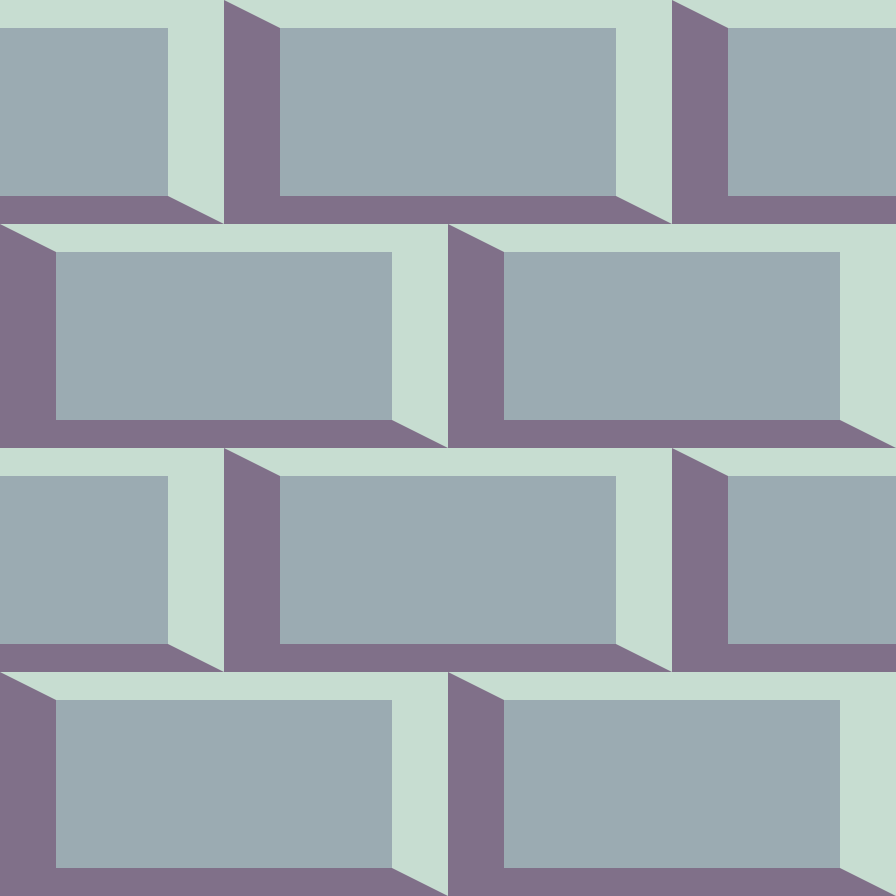
Reproduce this pattern procedurally as a Shadertoy shader.

```glsl
// Running-bond wall of bevelled bricks, flat shaded: light on the top and right
// slopes, dark on the left and bottom ones. Each brick is a unit cell whose
// falling diagonal splits the bevel; edges are smoothed by supersampling.

#define COLUMNS 2.0
#define ROWS 4.0           // even, so the staggered rows wrap
#define ROW_SHIFT 0.5      // stagger of odd rows, in bricks
#define BEVEL 0.125        // bevel width as a fraction of the brick
#define SAMPLES 4          // samples per pixel along each axis
#define FACE_COLOR vec3(0.608, 0.671, 0.698)
#define LIGHT_COLOR vec3(0.780, 0.865, 0.820)
#define DARK_COLOR vec3(0.502, 0.439, 0.537)

// Colour of the wall at uv, which spans 0 to 1 over the canvas
vec3 brickWall(vec2 uv) {
    vec2 grid = uv * vec2(COLUMNS, ROWS);
    grid.x += ROW_SHIFT * mod(floor(grid.y), 2.0);
    vec2 cell = fract(grid);

    // Slopes above the falling diagonal catch the light
    vec3 slope = cell.x + cell.y > 1.0 ? LIGHT_COLOR : DARK_COLOR;

    // Raised face inside the bevel
    vec2 inset = min(cell, 1.0 - cell);
    return min(inset.x, inset.y) > BEVEL ? FACE_COLOR : slope;
}

void mainImage(out vec4 fragColor, in vec2 fragCoord) {
    // Average a regular grid of samples over the pixel
    vec3 color = vec3(0.0);
    for (int j = 0; j < SAMPLES; j++) {
        for (int i = 0; i < SAMPLES; i++) {
            vec2 offset = (vec2(i, j) + 0.5) / float(SAMPLES) - 0.5;
            color += brickWall((fragCoord + offset) / iResolution.xy);
        }
    }
    fragColor = vec4(color / float(SAMPLES * SAMPLES), 1.0);
}
```
